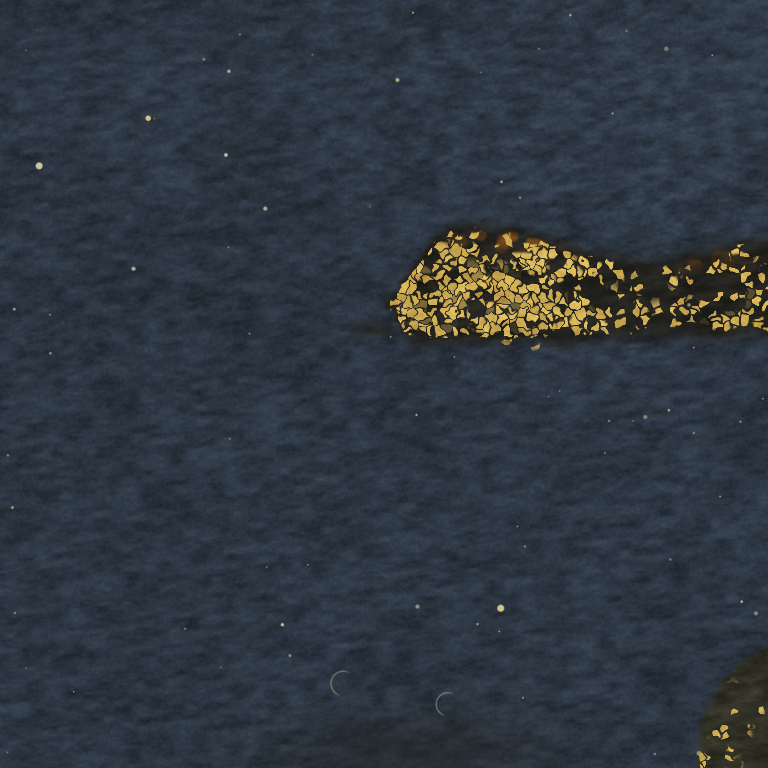
Write a WebGL 2 fragment shader that draws this texture.

```glsl
#version 300 es
precision highp float;
// Dark blue fibrous paper with a broken stroke of gold leaf and a dark olive disc.
// Stretched value noise makes the paper, Voronoi cells make the leaf flakes,
// and a hashed grid scatters pale motes over everything.

uniform vec2 u_resolution;
out vec4 fragColor;

const vec3 PAPER = vec3(0.165, 0.200, 0.245);
const vec3 SOOT = vec3(0.125, 0.120, 0.100);
const vec3 OLIVE = vec3(0.185, 0.180, 0.135);
const vec3 RUST = vec3(0.360, 0.220, 0.080);
const vec3 GOLD_DARK = vec3(0.66, 0.52, 0.22);
const vec3 GOLD = vec3(0.90, 0.77, 0.39);
const vec3 MOTE = vec3(0.76, 0.78, 0.70);

// Sine-free hashes
vec2 hash22(vec2 p) {
  vec3 q = fract(p.xyx * vec3(0.1031, 0.1030, 0.0973));
  q += dot(q, q.yzx + 33.33);
  return fract((q.xx + q.yz) * q.zy);
}
float hash21(vec2 p) { return hash22(p + 17.0).x; }

float noise(vec2 p) {
  vec2 i = floor(p), f = fract(p);
  f = f * f * (3.0 - 2.0 * f);
  float low = mix(hash21(i), hash21(i + vec2(1, 0)), f.x);
  float high = mix(hash21(i + vec2(0, 1)), hash21(i + vec2(1, 1)), f.x);
  return mix(low, high, f.y);
}

float fbm(vec2 p) {
  float sum = 0.0, amp = 0.5;
  for (int i = 0; i < 4; i++) {
    sum += amp * noise(p);
    p = mat2(1.9, 0.3, -0.3, 1.9) * p + 7.3;
    amp *= 0.55;
  }
  return sum;
}

// Soft bump of height 1 around a centre
float bump(vec2 p, vec2 centre, vec2 size) {
  vec2 q = (p - centre) / size;
  return exp(-dot(q, q));
}

// Positive inside the stroke, between its upper and lower profiles
float strokeDepth(vec2 p) {
  float top = mix(0.60, 0.700, smoothstep(0.49, 0.59, p.x));
  top += 0.022 * smoothstep(0.84, 0.96, p.x) - 0.045 * smoothstep(0.64, 0.84, p.x);
  float bottom = 0.605 - 0.045 * smoothstep(0.505, 0.535, p.x) + 0.008 * smoothstep(0.7, 0.9, p.x);
  return min(min(top - p.y, p.y - bottom), p.x - 0.508);
}

// Leaf flakes: x = opacity, y = random shade of the cell
vec2 flakes(vec2 p, float scale, float cover, float gap) {
  vec2 q = p * scale + 0.7 * vec2(noise(p * 150.0), noise(p * 150.0 + 40.0));
  vec2 base = floor(q), owner = base;
  float near = 9.0, next = 9.0;
  for (int y = -1; y <= 1; y++)
    for (int x = -1; x <= 1; x++) {
      vec2 cell = base + vec2(x, y);
      float d = length(cell + hash22(cell) - q);
      if (d < near) { next = near; near = d; owner = cell; }
      else next = min(next, d);
    }
  float present = smoothstep(-0.06, 0.06, cover - hash21(owner));
  return vec2(present * smoothstep(gap, gap + 0.2, next - near), hash21(owner + 91.0));
}

float dot2d(vec2 p, vec2 centre, float radius, float px) {
  return 1.0 - smoothstep(radius - px, radius + px, length(p - centre));
}

// One possible mote per grid cell
float motes(vec2 p, float grid, float density, float px) {
  vec2 cell = floor(p * grid), r = hash22(cell + 5.0);
  float size = mix(0.0008, 0.0030, pow(r.x, 3.0));
  vec2 centre = (cell + 0.2 + 0.6 * hash22(cell + 63.0)) / grid;
  return step(hash21(cell + 29.0), density) * mix(0.45, 1.0, r.y) * dot2d(p, centre, size, px);
}

// Thin curled hair: the left part of a ring
float hair(vec2 p, vec2 centre, float radius, float px) {
  vec2 q = p - centre;
  float line = 1.0 - smoothstep(0.0, 1.5 * px, abs(length(q) - radius));
  return line * smoothstep(0.3, -0.4, (q.x - 0.4 * q.y) / radius);
}

void main() {
  vec2 p = gl_FragCoord.xy / u_resolution;
  float px = 1.0 / min(u_resolution.x, u_resolution.y);

  // Paper: slightly tilted fibres, broad mottling and fine grain
  vec2 tilted = vec2(p.x + 0.2 * p.y, p.y - 0.12 * p.x);
  float fibre = fbm(tilted * vec2(45.0, 105.0)) - 0.46;
  float mottle = fbm(p * 9.0) - 0.46;
  float grain = noise(p * 330.0) - 0.5;
  vec3 color = PAPER * (1.0 + 0.75 * fibre + 0.22 * mottle + 0.16 * grain);
  color *= 1.0 + 0.10 * bump(p, vec2(0.85, 0.85), vec2(0.35, 0.25));
  color = mix(color, SOOT, 0.45 * bump(p, vec2(0.54, 0.02), vec2(0.16, 0.05)));

  // Dark ground beneath the stroke, with its smear on the left
  float ragged = 0.018 * (fbm(p * 60.0) - 0.46);
  float depth = strokeDepth(p) + ragged;
  float ground = smoothstep(-0.020, 0.006, depth);
  ground = max(ground, 0.8 * bump(p, vec2(0.485, 0.571), vec2(0.032, 0.011)));
  color = mix(color, SOOT * (1.0 + fibre), 0.92 * ground);

  // Rusty upper rim
  float rust = bump(p, vec2(0.67, 0.687), vec2(0.075, 0.014)) + 0.6 * bump(p, vec2(0.90, 0.662), vec2(0.06, 0.012));
  rust *= smoothstep(0.0, 0.008, depth) * smoothstep(0.25, 0.6, noise(p * 75.0));
  color = mix(color, RUST * (1.0 + 1.2 * fibre), clamp(rust, 0.0, 1.0));

  // Gold leaf: solid at the left, crumbling to the right
  float solid = 1.0 - smoothstep(0.68, 0.80, p.x);
  float cover = mix(0.60, 0.96, solid) - 0.28 * bump(p, vec2(0.83, 0.64), vec2(0.07, 0.04));
  cover -= 0.75 * bump(p, vec2(0.69, 0.694), vec2(0.10, 0.019));
  cover *= smoothstep(-0.004, 0.012, depth);
  cover += 0.13 * bump(p, vec2(0.72, 0.55), vec2(0.13, 0.010)) - 0.07;
  float gap = mix(0.10, 0.01, solid) + 0.22 * smoothstep(0.45, 0.75, noise(p * 55.0));
  vec2 leaf = flakes(p, 88.0, cover, gap);

  // Olive disc in the lower right corner, with flakes near its rim
  float disc = 0.150 - length(p - vec2(1.06, 0.02)) + 0.6 * ragged;
  color = mix(color, OLIVE * (1.0 + fibre), 0.95 * smoothstep(-0.008, 0.006, disc));
  float rim = smoothstep(0.0, 0.008, disc) * (1.0 - smoothstep(0.04, 0.09, disc));
  vec2 chips = flakes(p, 95.0, 0.35 * rim * smoothstep(0.16, 0.0, p.y) - 0.07, 0.12);

  vec2 gilt = leaf.x > chips.x ? leaf : chips;
  float shine = clamp(0.35 + 0.5 * gilt.y + 0.6 * fibre + 0.3 * grain, 0.0, 1.0);
  color = mix(color, mix(GOLD_DARK, GOLD, shine), gilt.x);

  // Motes, denser under the stroke and towards the upper right
  float density = 0.035 + 0.20 * bump(p, vec2(0.77, 0.49), vec2(0.14, 0.08));
  density += 0.06 * bump(p, vec2(0.85, 0.88), vec2(0.25, 0.16));
  float dust = motes(p, 36.0, density, px);
  dust = max(dust, dot2d(p, vec2(0.193, 0.846), 0.0035, px));
  dust = max(dust, dot2d(p, vec2(0.652, 0.208), 0.0045, px));
  dust = max(dust, dot2d(p, vec2(0.051, 0.784), 0.0045, px));
  dust = max(dust, 0.4 * hair(p, vec2(0.447, 0.110), 0.016, px));
  dust = max(dust, 0.4 * hair(p, vec2(0.583, 0.083), 0.015, px));
  vec3 tint = mix(MOTE, GOLD, 0.6 * noise(p * 25.0));
  color = mix(color, tint, dust * (1.0 - gilt.x));

  fragColor = vec4(clamp(color, 0.0, 1.0), 1.0);
}
```
